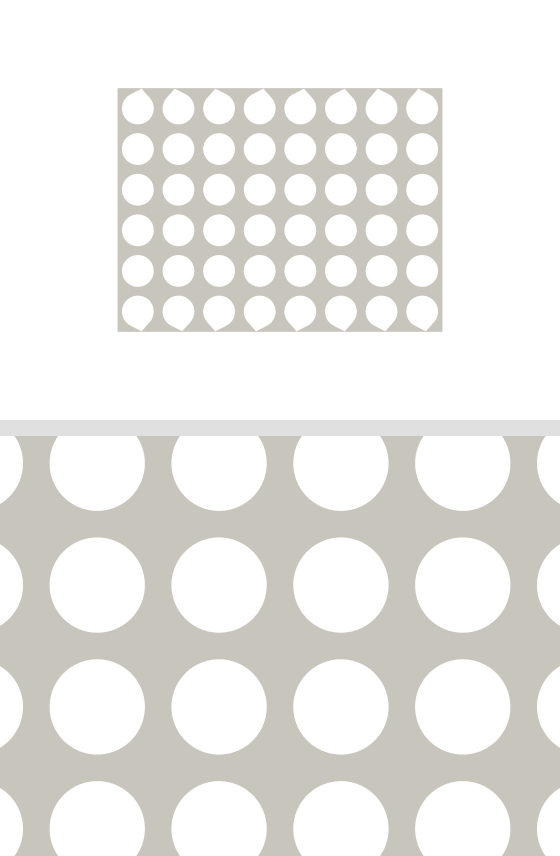
Top, the full canvas; bottom, a detail of the centre.
Give the GLSL for this pattern, as a Shadertoy shader.

```glsl
// White page with a centred grey sheet, punched by 8 x 6 round holes; the outer rows end in leaning points.

// Signed distance to the hull of a circle and a point outside it.
float dropDistance(vec2 p, float radius, vec2 tip) {
    float reach = length(tip);
    vec2 axis = tip / reach;
    vec2 q = vec2(abs(p.x * axis.y - p.y * axis.x), dot(p, axis));
    float c = radius / reach;
    float s = sqrt(1.0 - c * c);
    return q.x * c < q.y * s ? dot(q, vec2(s, c)) - radius : length(q) - radius;
}

void mainImage(out vec4 fragColor, in vec2 fragCoord) {
    const vec2 count = vec2(8.0, 6.0);
    float cellSize = 0.0967 * iResolution.y;
    vec2 grid = (fragCoord - 0.5 * iResolution.xy) / cellSize + 0.5 * count;
    float pixel = 1.0 / cellSize;

    // Sheet outline
    vec2 outside = abs(grid - 0.5 * count) - 0.5 * count;
    float sheet = max(outside.x, outside.y);

    // Hole in the nearest cell
    vec2 cell = clamp(floor(grid), vec2(0.0), count - 1.0);
    vec2 p = grid - cell - 0.5;
    float radius = 0.391;
    float hole = length(p) - radius;

    // Outer rows: one bit per column sets which way the point leans
    bool bottom = cell.y < 0.5;
    if (bottom || cell.y > count.y - 1.5) {
        int leans = bottom ? 227 : 57;
        float side = ((leans >> int(cell.x)) & 1) == 1 ? 1.0 : -1.0;
        vec2 tip = vec2(0.092 * side, bottom ? -0.488 : 0.488);
        hole = dropDistance(p, radius, tip);
    }

    // Grey inside the sheet and outside the holes
    float grey = clamp(0.5 - max(sheet, -hole) / pixel, 0.0, 1.0);
    fragColor = vec4(mix(vec3(1.0), vec3(0.784, 0.773, 0.737), grey), 1.0);
}
```
